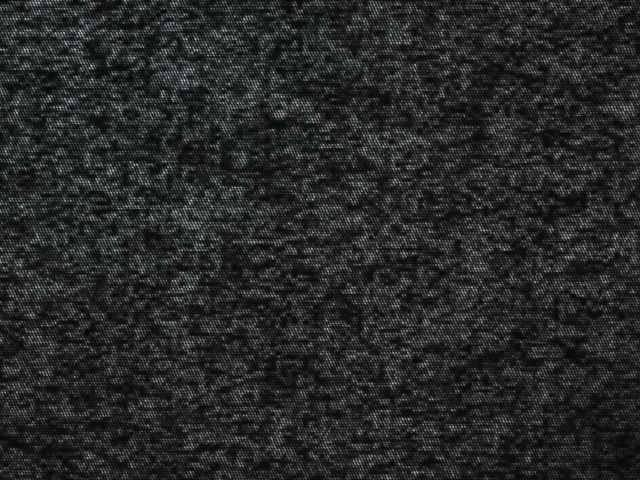
This texture is drawn by a Shadertoy shader. Its source:

```glsl
// Dark woven cloth: tiny slanted stitches in staggered rows over a black ground.
// Fine layered noise makes worn speckle, thin dark horizontal slubs and faint
// vertical bands; a broad cool light falls from the upper left.

const vec2  THREADS     = vec2(164.0, 174.0); // stitches per canvas height
const float SLANT       = 0.42;   // lean of stitches and stagger between rows
const float ROW_JITTER  = 0.18;   // uneven stagger, in stitches
const float GAP_LIGHT   = 0.14;   // yarn light left between stitches
const float GAIN        = 0.58;   // brightness of the pale yarn
const float SLUB_DEPTH  = 0.60;   // darkening by horizontal slubs
const float BAND_DEPTH  = 0.22;   // strength of the vertical bands
const vec3  GROUND      = vec3(0.036, 0.039, 0.037);
const vec3  WARM_YARN   = vec3(0.99, 1.01, 0.98);
const vec3  COOL_YARN   = vec3(0.93, 1.01, 1.04);
const int   SUBSAMPLES  = 3;

float hash(vec2 p) {
    return fract(sin(dot(p, vec2(12.9898, 78.233))) * 43758.5453);
}

float noise(vec2 p) {
    vec2 i = floor(p), f = fract(p);
    f = f * f * (3.0 - 2.0 * f);
    return mix(mix(hash(i), hash(i + vec2(1.0, 0.0)), f.x),
               mix(hash(i + vec2(0.0, 1.0)), hash(i + 1.0), f.x), f.y);
}

// Soft round falloff about a centre
float glow(vec2 p, vec2 centre, float radius) {
    vec2 d = (p - centre) / radius;
    return exp(-dot(d, d));
}

// One slanted stitch per cell, each with its own brightness
float weave(vec2 p) {
    vec2 g = p * THREADS;
    float row = floor(g.y);
    g.x += row * SLANT + ROW_JITTER * hash(vec2(row, 3.7));
    vec2 q = fract(g) - 0.5;
    float rnd = hash(vec2(floor(g.x), row));
    float reach = length(vec2(1.15 * (q.x + SLANT * q.y), 0.80 * q.y));
    float shape = 1.0 - smoothstep(0.10, 0.62, reach);
    return mix(GAP_LIGHT, 1.0, shape) * mix(0.45, 1.25, rnd);
}

// Share of pale yarn showing through at a place
float wear(vec2 p) {
    float mottle = 0.56 * noise(p * vec2(88.0, 125.0))
                 + 0.29 * noise(p * vec2(38.0, 58.0) + 17.0)
                 + 0.15 * noise(p * vec2(10.0, 14.0) + 41.0);
    float slub = smoothstep(0.64, 0.88, noise(p * vec2(20.0, 135.0) + 73.0));
    float band = noise(vec2(p.x * 38.0, p.y * 2.5) + 29.0) - 0.5;
    return smoothstep(0.06, 0.94, mottle) * (1.0 - SLUB_DEPTH * slub)
         * (1.0 + BAND_DEPTH * band);
}

void mainImage(out vec4 fragColor, in vec2 fragCoord) {
    vec2 p = fragCoord / iResolution.y;
    float aspect = iResolution.x / iResolution.y;

    // Slight waviness of the threads
    vec2 warp = 0.006 * vec2(noise(p * 5.0), noise(p * 6.0 + 9.0));

    // Smoothed stitches
    float stitches = 0.0;
    for (int j = 0; j < SUBSAMPLES; j++) {
        for (int i = 0; i < SUBSAMPLES; i++) {
            vec2 offset = (vec2(i, j) + 0.5) / float(SUBSAMPLES) - 0.5;
            stitches += weave(p + warp + offset / iResolution.y);
        }
    }
    stitches /= float(SUBSAMPLES * SUBSAMPLES);

    // Broad light and shade
    float cool = glow(p, vec2(0.22, 0.98), 0.50);
    float light = 1.0 + 0.24 * cool
                + 0.06 * glow(p, vec2(0.70 * aspect, 0.40), 0.35)
                - 0.55 * glow(p, vec2(aspect, 0.06), 0.22)
                - 0.18 * glow(p, vec2(0.0, 0.0), 0.35)
                - 0.12 * glow(p, vec2(aspect, 1.0), 0.25);

    vec3 yarn = mix(WARM_YARN, COOL_YARN, clamp(0.2 + cool, 0.0, 1.0));
    vec3 color = GROUND + yarn * (GAIN * light * wear(p) * stitches);
    fragColor = vec4(color, 1.0);
}
```
